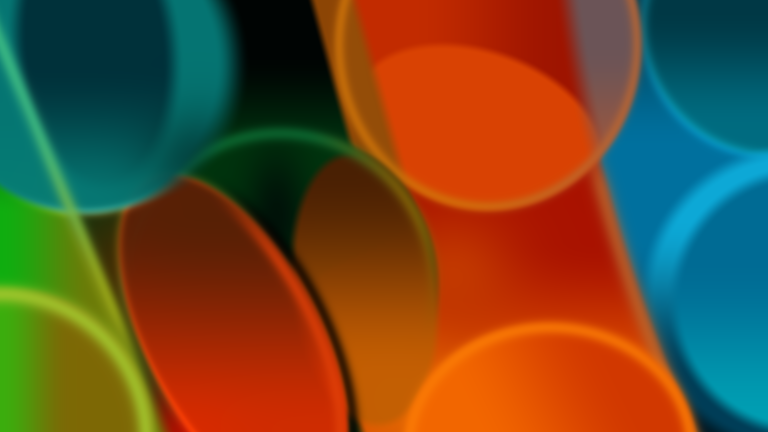
Write a Shadertoy shader that draws this background.

```glsl
// Soft overlapping translucent discs of teal, green, red and orange light.

// Approximate signed distance to an ellipse of radii r, turned by angle a
float ellipse(vec2 p, vec2 centre, vec2 r, float a) {
  p -= centre;
  p = vec2(cos(a) * p.x + sin(a) * p.y, cos(a) * p.y - sin(a) * p.x);
  float k = length(p / r);
  return (k - 1.) * (k + 1e-4) / (length(p / (r * r)) + 1e-4);
}

// Coverage inside an edge of softness w
float fill(float d, float w) { return 1. - smoothstep(-w, w, d); }

// Bell-shaped glow along an edge
float glow(float d, float w) { return exp(-d * d / (w * w)); }

// Round glow about a point
float spot(vec2 p, vec2 centre, vec2 r) {
  p = (p - centre) / r;
  return exp(-dot(p, p));
}

// Colour change from a to b while t goes from lo to hi
vec3 ramp(vec3 a, vec3 b, float lo, float hi, float t) {
  return mix(a, b, smoothstep(lo, hi, t));
}

void mainImage(out vec4 fragColor, in vec2 fragCoord) {
  vec2 p = fragCoord / iResolution.xy * vec2(16. / 9., 1);
  float x = p.x, y = p.y;

  // Dark green ground, brown in the middle, vivid green at the left
  vec3 col = ramp(vec3(0, .2, .06), vec3(0, .015, .01), .62, .88, y);
  col = mix(col, vec3(.26, .17, .01), spot(p, vec2(.3, .36), vec2(.16, .2)));
  col = mix(col, vec3(.7, .06, 0), spot(p, vec2(.43, -.02), vec2(.14)));
  float streak = (x - .38 + .42 * y) * .92;
  vec3 meadow = ramp(vec3(.06, .68, .06), vec3(.42, .48, .03), 0., .22, x);
  col = mix(col, meadow, fill(streak, .025) * fill(y - .62, .12));

  // Red band, warming to orange at the bottom
  float right = (x - 1.605 + .45 * y - .16 * y * y) * .94;
  float left = mix(.835 - .375 * y, 1.095 - .275 * y, smoothstep(.32, .5, y));
  float inBand = fill(left - x, .018);
  vec3 band = ramp(vec3(.84, .27, 0), vec3(.66, .07, 0), .14, .44, y);
  band = mix(band, vec3(.88, .4, .01), spot(p, vec2(.93, .08), vec2(.17)));
  band = mix(band, vec3(.76, .22, 0), spot(p, vec2(1.05, .36), vec2(.15)));
  float strip = fill(.992 - .27 * y - x, .012) * smoothstep(.5, .62, y);
  col = mix(col, vec3(.55, .27, .02), strip);
  col = mix(col, band, inBand);

  // Blue field at the right with two pale discs
  vec3 blue = ramp(vec3(0, .1, .15), vec3(0, .44, .62), 0., .45, y);
  blue = ramp(blue, vec3(0, .24, .32), .65, 1., y);
  float upper = ellipse(p, vec2(1.79, .94), vec2(.3), 0.);
  vec3 tint = ramp(vec3(0, .42, .5), vec3(0, .22, .27), .7, .98, y);
  blue = mix(blue, tint, fill(upper, .012));
  blue += vec3(.02, .13, .14) * glow(upper, .014);
  float lower = ellipse(p, vec2(1.84, .305), vec2(.345), 0.);
  float core = ellipse(p, vec2(1.86, .3), vec2(.3), 0.);
  tint = ramp(vec3(0, .24, .34), vec3(.05, .66, .84), .12, .5, y);
  blue = mix(blue, tint, fill(lower, .022));
  tint = ramp(vec3(0, .62, .7), vec3(0, .42, .58), .02, .4, y);
  blue = mix(blue, tint, fill(core, .02));
  col = mix(col, blue, fill(-right, .014));
  col = mix(col, vec3(.72, .4, .18), .75 * glow(right + .008, .022) * fill(y - .63, .08));

  // Large top disc: red, with an orange lens and a mauve side
  float top = ellipse(p, vec2(1.13, .896), vec2(.353, .382), 0.);
  float lens = ellipse(p, vec2(1.11, .69), vec2(.3, .19), -.35);
  tint = ramp(vec3(.76, .17, 0), vec3(.62, .08, 0), .95, 1.3, x);
  tint = mix(tint, vec3(.85, .26, .01), fill(lens, .012));
  tint = mix(vec3(.58, .3, .03), tint, inBand);
  vec3 mauve = ramp(vec3(.62, .34, .24), vec3(.42, .33, .34), .6, .9, y);
  tint = mix(tint, mauve, fill(-right, .03));
  col = mix(col, tint, fill(top, .01));
  tint = ramp(vec3(.82, .46, .04), vec3(.72, .4, .2), 1., 1.45, x);
  col = mix(col, tint, .7 * glow(top + .008, .014));

  // Green dome with an amber ellipse inside
  float dome = ellipse(p, vec2(.648, .335), vec2(.364), 0.);
  tint = mix(vec3(0, .2, .05), vec3(0, .06, .03), spot(p, vec2(.64, .5), vec2(.07, .15)));
  float shade = smoothstep(.18, .48, y) * smoothstep(.29, .48, x);
  col = mix(col, tint, .92 * fill(dome, .012) * shade);
  float amber = ellipse(p, vec2(.845, .33), vec2(.165, .315), .13);
  tint = ramp(vec3(.76, .37, .01), vec3(.3, .12, .01), .12, .62, y);
  col = mix(col, tint, .95 * fill(amber, .014));
  tint = ramp(vec3(.05, .42, .2), vec3(.52, .4, .03), .7, .95, x);
  col = mix(col, tint, .75 * glow(dome + .008, .017) * smoothstep(.2, .52, y));

  // Tilted red ellipse with a shadow and bright rim at its right
  float ember = ellipse(p, vec2(.54, .215), vec2(.2, .42), .49);
  float lit = smoothstep(.48, .66, x);
  col *= 1. - .75 * glow(ember - .012, .016) * lit;
  tint = ramp(vec3(.85, .17, 0), vec3(.36, .12, .02), 0., .5, y);
  col = mix(col, tint, .95 * fill(ember, .009));
  col = mix(col, vec3(.88, .25, .03), .75 * glow(ember + .016, .017) * lit);
  col += vec3(.16, .09, .02) * glow(ember, .012) * (1. - lit);

  // Orange dome at the bottom
  float sun = ellipse(p, vec2(1.273, -.04), vec2(.335, .29), 0.);
  tint = ramp(vec3(.95, .4, 0), vec3(.82, .22, 0), 1.1, 1.5, x + .5 * y);
  col = mix(col, tint, fill(sun, .012));
  col = mix(col, vec3(.98, .48, .02), .8 * glow(sun + .008, .017));

  // Teal disc with a darker core
  float teal = ellipse(p, vec2(.197, .85), vec2(.343), 0.);
  core = ellipse(p, vec2(.22, .885), vec2(.18, .32), .1);
  tint = mix(vec3(.02, .48, .47), vec3(0, .2, .24), fill(core, .025) * smoothstep(.5, .85, y));
  tint *= 1. - .45 * spot(p, vec2(.46, .62), vec2(.12));
  col = mix(col, tint, .95 * fill(teal, mix(.012, .04, smoothstep(.3, .5, x))));
  col += vec3(.2, .2, .14) * glow(teal, .012) * spot(p, vec2(.22, .5), vec2(.14));

  // Lime disc in the corner and the slanted streak of light
  float lime = ellipse(p, vec2(0, -.02), vec2(.355), 0.);
  tint = ramp(vec3(.25, .68, .05), vec3(.5, .4, .02), 0., .16, x);
  col = mix(col, tint, .9 * fill(lime, .012));
  col = mix(col, vec3(.64, .78, .18), .85 * glow(lime + .016, .022));
  tint = ramp(vec3(.62, .68, .1), vec3(.25, .75, .52), .3, .75, y);
  col = mix(col, tint, .8 * glow(streak, .018) * smoothstep(.08, .3, y));

  fragColor = vec4(clamp(col, 0., 1.), 1);
}
```
